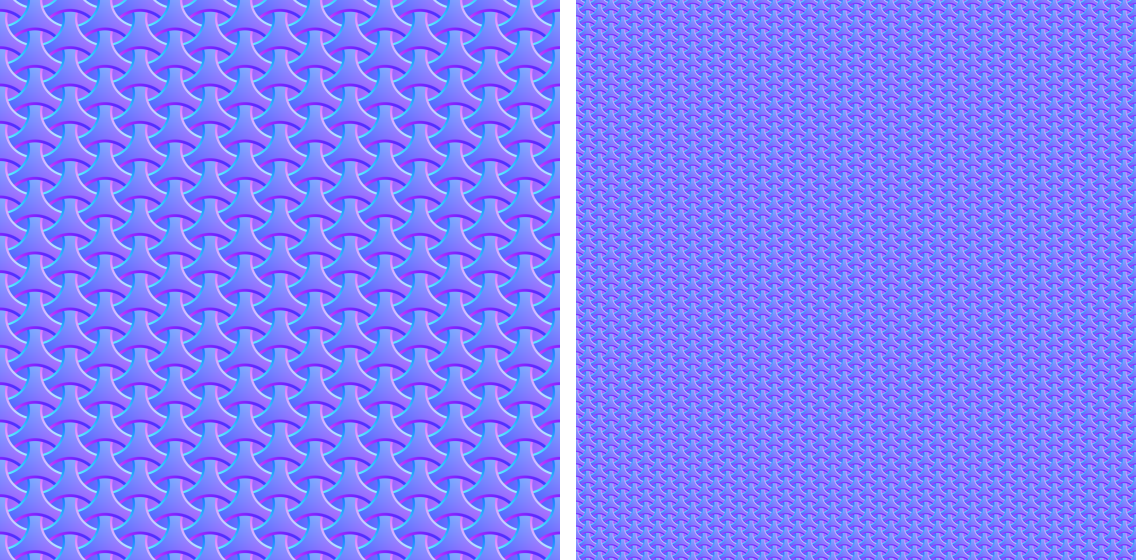
Left, the tile; right, the same tile 3 across and 3 down.
A WebGL 1 fragment shader for this texture map:

```glsl
precision highp float;

uniform vec2 u_resolution;

const vec2 REPEATS = vec2(8.0, 15.0);   // staggered pairs across, pieces down
const float COLUMN = 0.8660254;         // column spacing, row spacing is 1
const float RADIUS = 0.686;             // circle that cuts every edge
const float SIDE_BEVEL = 0.054;
const float BOTTOM_BEVEL = 0.078;

// Soft inside test: 0 below zero, 1 above, one pixel wide
float coverage(float d, float blur) {
  return smoothstep(-blur, blur, d);
}

// Centre of the piece in a given column, near height y
vec2 pieceCenter(float column, float y, float rowStep) {
  float stagger = 0.5 * mod(column, 2.0);
  return vec2(column * COLUMN, floor(y - stagger + 0.5) + rowStep + stagger);
}

// Red and green of the domed face, tilting away along the arms
vec2 faceTilt(vec2 q) {
  return vec2(0.5 + 0.28 * q.x, 0.50 + 0.24 * q.y);
}

// Red and green of the small recess beside a stem
vec2 recessTilt(vec2 q) {
  return vec2(0.5 + 0.45 * q.x, 0.42);
}

// Red and green of a bevel that leans towards a direction
vec2 bevelTilt(vec2 direction) {
  return vec2(0.5, 0.54) + vec2(0.38, 0.40) * direction;
}

// Lay one concave bevelled edge over a face
vec2 addBevel(vec2 tilt, vec2 q, vec2 cutCenter, float width, float blur) {
  vec2 toCut = cutCenter - q;
  float d = length(toCut) - RADIUS;
  float inner = max(width * 0.7, width - 2.0 * blur);
  float amount = 1.0 - smoothstep(inner, width + blur, d);
  return mix(tilt, bevelTilt(normalize(toCut)), amount);
}

// Distance outside a circular cut
float cutDistance(vec2 q, vec2 cutCenter) {
  return length(q - cutCenter) - RADIUS;
}

void main() {
  vec2 uv = gl_FragCoord.xy / u_resolution;
  vec2 p = uv * vec2(2.0 * COLUMN, 1.0) * REPEATS;
  float blur = 0.7 * REPEATS.y / u_resolution.y;
  float nearColumn = floor(p.x / COLUMN + 0.5);

  vec2 leftCut = vec2(-COLUMN, 0.5);
  vec2 rightCut = vec2(COLUMN, 0.5);
  vec2 bottomCut = vec2(0.0, -1.0);

  vec2 recess = vec2(0.5, 0.47);
  vec2 tiltSum = vec2(0.0);
  float weightSum = 0.0;

  for (int i = -1; i <= 1; i++) {
    for (int j = -1; j <= 1; j++) {
      vec2 q = p - pieceCenter(nearColumn + float(i), p.y, float(j));
      float inside = RADIUS - length(q);
      float bottom = cutDistance(q, bottomCut);

      // Recess below the bottom edge
      if (inside > -0.02 && bottom < 0.02) recess = recessTilt(q);

      // Three-armed piece, its tips tucked under the neighbours
      float edge = min(bottom, min(cutDistance(q, leftCut), cutDistance(q, rightCut)));
      float weight = coverage(inside, blur) * coverage(edge, blur);
      vec2 tilt = faceTilt(q);
      tilt = addBevel(tilt, q, leftCut, SIDE_BEVEL, blur);
      tilt = addBevel(tilt, q, rightCut, SIDE_BEVEL, blur);
      tilt = addBevel(tilt, q, bottomCut, BOTTOM_BEVEL, blur);
      tiltSum += tilt * weight;
      weightSum += weight;
    }
  }

  // Fill what the pieces leave open
  tiltSum += recess * max(0.0, 1.0 - weightSum);
  vec2 tilt = tiltSum / max(1.0, weightSum);
  gl_FragColor = vec4(clamp(tilt, 0.0, 1.0), 1.0, 1.0);
}
```
